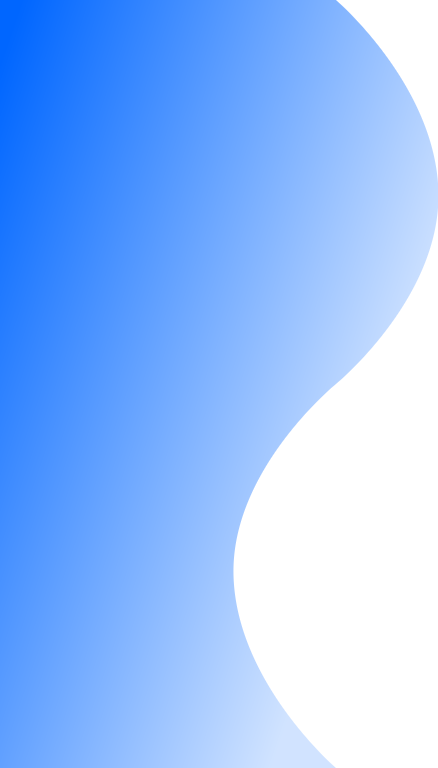
A Shadertoy shader for this background:

```glsl
// A blue field fades diagonally toward pale blue and ends in a white S-shaped wave.
// The wave is built from four cubic Bezier arcs, solved for height by bisection;
// the fade is one clamped linear ramp across the canvas.

#define DEEP_BLUE   vec3(0.0, 0.4, 1.0)
#define PAPER       vec3(1.0)
#define WAVE_MID    0.767
#define WAVE_AMP    0.234
#define CREST       0.255
#define TROUGH      0.7435
#define ROUNDNESS   0.5523
#define FADE_SLOPE  vec2(0.70, 0.42)
#define FADE_START  0.035
#define FADE_LIMIT  0.82

// Height along an arc, from its extremum (0) to its inflection (1).
float arcHeight(float t) {
    float s = 1.0 - t;
    return 3.0 * ROUNDNESS * t * s * s + t * t * (3.0 - 2.0 * t);
}

// Bezier parameter at a given arc height.
float arcParameter(float height) {
    float low = 0.0, high = 1.0;
    for (int i = 0; i < 20; i++) {
        float middle = 0.5 * (low + high);
        if (arcHeight(middle) < height) low = middle;
        else high = middle;
    }
    return 0.5 * (low + high);
}

// Horizontal position of the wave at a depth measured from the top.
float waveEdge(float depth) {
    bool upper = depth < 0.5;
    float extremum = upper ? CREST : TROUGH;
    float node = upper ? 0.0 : 0.5;
    if (depth > extremum) node += 0.5;
    float height = clamp((depth - extremum) / (node - extremum), 0.0, 1.0);
    float swing = 1.0 - smoothstep(0.0, 1.0, arcParameter(height));
    return WAVE_MID + (upper ? WAVE_AMP : -WAVE_AMP) * swing;
}

void mainImage(out vec4 fragColor, in vec2 fragCoord) {
    vec2 uv = fragCoord / iResolution.xy;
    vec2 place = vec2(uv.x, 1.0 - uv.y);

    // Diagonal fade
    float fade = clamp(dot(place, FADE_SLOPE) - FADE_START, 0.0, FADE_LIMIT);
    vec3 color = mix(DEEP_BLUE, PAPER, fade);

    // Smooth wave boundary
    float side = place.x - waveEdge(place.y);
    float pixel = max(length(vec2(dFdx(side), dFdy(side))), 1e-5);
    color = mix(color, PAPER, clamp(side / pixel + 0.5, 0.0, 1.0));

    fragColor = vec4(color, 1.0);
}
```
